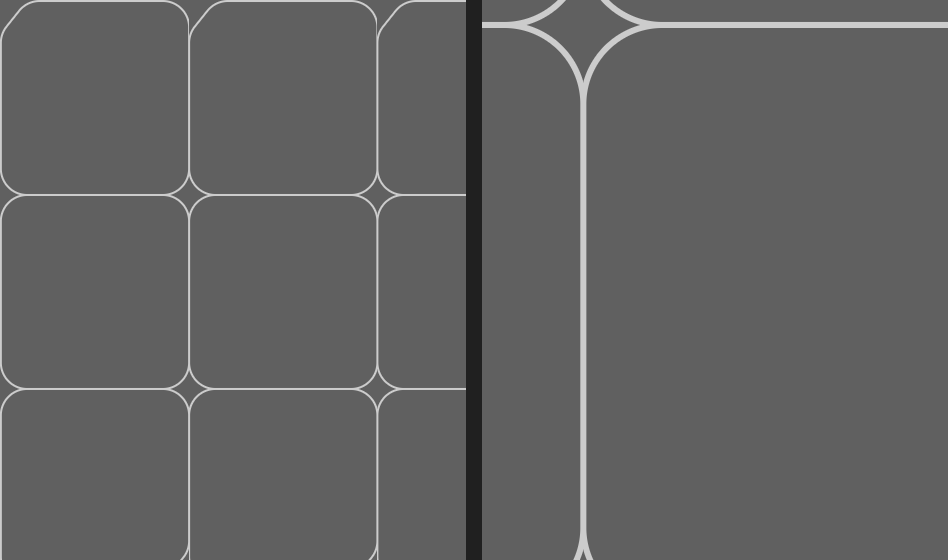
Left, the full canvas; right, a detail of the centre.
Give the GLSL for this pattern, as a Shadertoy shader.

```glsl
#define PITCH vec2(0.3362, 0.3464)
#define ORIGIN vec2(0.0015, 0.0018)
#define LAST_ROW 2.0
#define RADIUS 0.047
#define CHAMFER vec2(0.0223, 0.0279)
#define LINE_WIDTH 0.0036
#define GROUND vec3(0.376)
#define LINE vec3(0.80)

// Distance to a box whose corner is sliced off by cut; q is relative to that corner.
float slicedCorner(vec2 q, vec2 cut) {
    if (q.x < -cut.x) return q.y;
    if (q.y < -cut.y) return q.x;
    vec2 start = vec2(-cut.x, 0.0);
    vec2 edge = vec2(cut.x, -cut.y);
    float t = clamp(dot(q - start, edge) / max(dot(edge, edge), 1e-6), 0.0, 1.0);
    return length(q - start - edge * t);
}

// Rounded tile: the outline is the core box grown by RADIUS.
float tileOutline(vec2 p, vec2 cut) {
    vec2 q = abs(p) - (0.5 * PITCH - RADIUS);
    return abs(slicedCorner(q, cut) - RADIUS);
}

void mainImage(out vec4 fragColor, in vec2 fragCoord) {
    float pixel = 1.0 / iResolution.y;
    vec2 uv = fragCoord * pixel;
    uv.y = 1.0 - uv.y; // rows count downwards

    // Grid cell, held at the first row and column beyond the border
    vec2 grid = uv - ORIGIN;
    vec2 cell = max(floor(grid / PITCH), 0.0);
    vec2 p = grid - (cell + 0.5) * PITCH;

    // Chamfers: upper left in the first row, lower right in the last
    bool upperLeft = cell.y == 0.0 && max(p.x, p.y) < 0.0;
    bool lowerRight = cell.y == LAST_ROW && min(p.x, p.y) > 0.0;
    vec2 cut = upperLeft || lowerRight ? CHAMFER : vec2(0.0);

    // Stroke with one pixel of smoothing
    float edge = tileOutline(p, cut) - 0.5 * LINE_WIDTH;
    float ink = clamp(0.5 - edge / pixel, 0.0, 1.0);
    fragColor = vec4(mix(GROUND, LINE, ink), 1.0);
}
```
